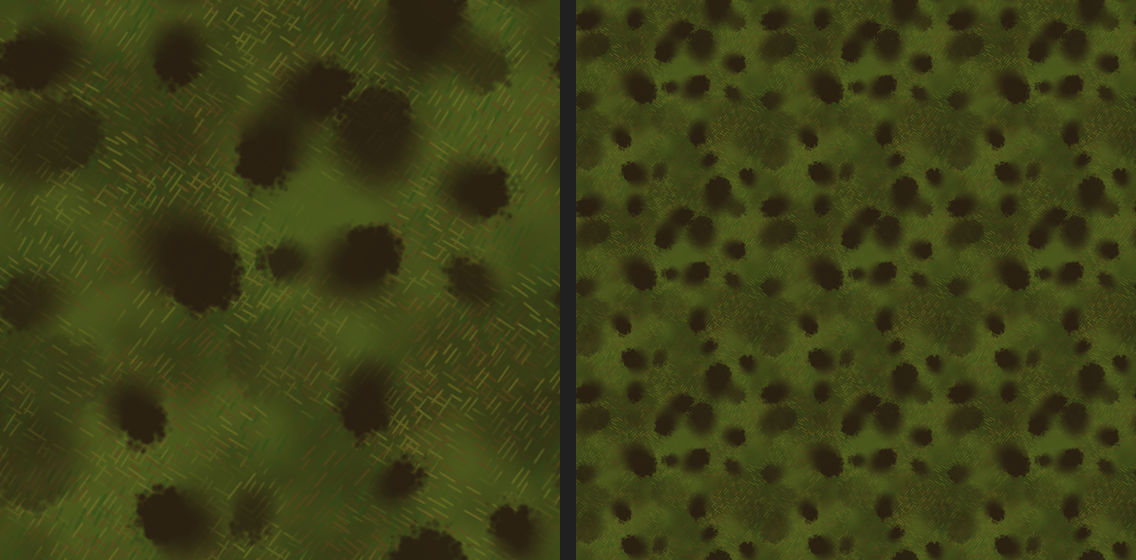
Left, the tile; right, the same tile 3 across and 3 down.
Give the GLSL for this texture, as a Shadertoy shader.

```glsl
// Mossy green ground with dark earthy blotches and fine crossed brush hatching; tiles seamlessly.

const float TAU = 6.2831853;
const float BLOTCH_CELLS = 5.0;

const vec3 MOSS_SHADE = vec3(0.215, 0.235, 0.080);
const vec3 MOSS_LIGHT = vec3(0.295, 0.345, 0.108);
const vec3 EARTH      = vec3(0.160, 0.122, 0.066);
const vec3 STRAW      = vec3(0.425, 0.430, 0.135);
const vec3 RUST       = vec3(0.390, 0.255, 0.110);
const vec3 LEAF       = vec3(0.160, 0.300, 0.095);

float hash(vec2 p) {
    vec3 q = fract(p.xyx * vec3(0.1031, 0.1030, 0.0973));
    q += dot(q, q.yzx + 33.33);
    return fract((q.x + q.y) * q.z);
}

vec2 hash2(vec2 p) {
    return vec2(hash(p), hash(p + 57.3));
}

// Whole-number remainder, safe against rounding at multiples of the period
vec2 wrap(vec2 cell, float period) {
    return floor(mod(cell + 0.5, period));
}

// Layered sines with whole wave counts, about 0 to 1
float softWaves(vec2 p, float waves, float seed) {
    float sum = 0.0;
    for (int i = 0; i < 5; i++) {
        float n = float(i);
        float angle = n * 2.4 + seed;
        vec2 k = round(waves * (0.6 + 0.25 * n) * vec2(cos(angle), sin(angle)));
        sum += sin(TAU * dot(k, p) + seed * 3.7 + n + 0.6 * sum) / (1.0 + 0.35 * n);
    }
    return 0.5 + 0.2 * sum;
}

// Distance to the nearest scattered point, in cells
float cellular(vec2 p, float cells) {
    vec2 base = floor(p * cells);
    float nearest = 2.0;
    for (int y = -1; y <= 1; y++)
    for (int x = -1; x <= 1; x++) {
        vec2 id = base + vec2(x, y);
        nearest = min(nearest, length(p * cells - id - hash2(wrap(id, cells))));
    }
    return nearest;
}

// Broken parallel strokes on an integer lattice; across.x and across.y are multiples of 6
float hatch(vec2 p, vec2 across, vec2 along, float width, float seed) {
    vec2 q = vec2(dot(across, p), dot(along, p));
    float line = floor(q.x);
    q.y += hash(vec2(wrap(vec2(line), 6.0).x, seed));
    float dash = floor(q.y);

    // Canonical stroke key, the same in every tile
    float area = abs(across.x * along.y - across.y * along.x);
    vec2 key = wrap(vec2(along.y * line - across.y * dash,
                         across.x * dash - along.x * line), area) + seed;
    vec2 shape = hash2(key);
    float ink = hash(key + 21.7);

    vec2 f = fract(q) - 0.5;
    f.x += (shape.x - 0.5) * (0.35 + 0.5 * f.y);
    float halfLength = 0.28 + 0.2 * shape.y;
    float taper = 1.0 - smoothstep(halfLength - 0.14, halfLength, abs(f.y));
    float body = 1.0 - smoothstep(width * 0.35, width, abs(f.x));
    return body * taper * smoothstep(0.1, 0.8, ink);
}

// Dark patches, each soft on one side and ragged on the other
float blotches(vec2 p, float roughness) {
    vec2 base = floor(p * BLOTCH_CELLS);
    float clear = 1.0;
    for (int y = -1; y <= 1; y++)
    for (int x = -1; x <= 1; x++) {
        vec2 id = base + vec2(x, y);
        vec2 key = wrap(id, BLOTCH_CELLS) + 3.0;
        vec2 d = p - (id + 0.15 + 0.7 * hash2(key)) / BLOTCH_CELLS;
        vec2 trait = hash2(key + 11.0);
        float angle = TAU * hash(key + 29.0);
        vec2 facing = vec2(cos(angle), sin(angle));
        vec2 local = vec2(dot(d, facing), dot(d, vec2(-facing.y, facing.x)));

        float radius = mix(0.036, 0.090, trait.x);
        float ragged = smoothstep(-0.3, 0.6, local.x / (length(local) + 0.001));
        float edge = mix(min(0.045, radius * 0.7), 0.014, ragged);
        float dist = length(local * vec2(0.88, 1.14)) - radius;
        dist += (roughness - 0.5) * mix(0.008, 0.040, ragged);
        float strength = mix(0.3, 1.0, smoothstep(0.1, 0.65, trait.y));
        clear *= 1.0 - strength * (1.0 - smoothstep(-edge, edge, dist));
    }
    return 1.0 - clear;
}

float patches(vec2 p, float seed) {
    return smoothstep(0.32, 0.68, softWaves(p, 4.0, seed));
}

void mainImage(out vec4 fragColor, in vec2 fragCoord) {
    vec2 p = fragCoord / iResolution.xy;
    vec2 bent = p + 0.010 * (vec2(softWaves(p, 3.0, 1.3), softWaves(p, 3.0, 5.1)) - 0.5);

    // Soft mossy ground
    float tone = 0.7 * softWaves(p, 2.0, 2.2) + 0.3 * softWaves(bent, 7.0, 8.4);
    vec3 color = mix(MOSS_SHADE, MOSS_LIGHT, smoothstep(0.22, 0.78, tone));

    // Crossed strokes, dark ones first
    float leaf = hatch(bent, vec2(-72, 42), vec2(9, 15), 0.34, 4.0) * patches(p, 6.6);
    float rustDown = hatch(bent, vec2(48, 60), vec2(16, -13), 0.24, 9.0) * patches(p, 3.1);
    float rustUp = hatch(bent, vec2(-60, 54), vec2(13, 15), 0.24, 15.0) * patches(p, 9.2);
    float strawDown = hatch(bent, vec2(42, 66), vec2(17, -11), 0.24, 23.0) * patches(p, 0.7);
    float strawUp = hatch(bent, vec2(-66, 48), vec2(12, 16), 0.24, 31.0) * patches(p, 4.5);
    color = mix(color, LEAF, 0.55 * leaf);
    color = mix(color, RUST, 0.55 * max(rustDown, rustUp));
    color = mix(color, STRAW, 0.65 * max(strawDown, strawUp));

    // Earth blotches cover the strokes
    float roughness = 0.6 * cellular(bent, 36.0) + 0.5 * cellular(p, 75.0);
    color = mix(color, EARTH, 0.97 * blotches(bent, roughness));
    fragColor = vec4(color, 1.0);
}
```
